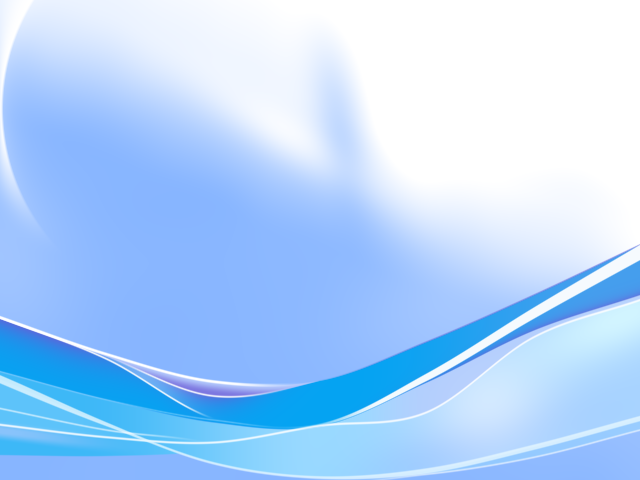
Reproduce this background procedurally as a WebGL 2 fragment shader.

```glsl
#version 300 es
precision highp float;
// Soft blue sky with a white crescent above flowing translucent ribbons.
// Ribbons are filled between smooth splines of height over x; the sky is
// a diagonal gradient shaped by rotated soft glows and faint cloud noise.
uniform vec2 u_resolution;
out vec4 fragColor;

const vec3 WHITE = vec3(1.0);
const vec3 SKY = vec3(0.53, 0.71, 1.0);
const vec3 AZURE = vec3(0.02, 0.64, 0.95);
const vec3 STEEL = vec3(0.27, 0.62, 0.93);
const vec3 AQUA = vec3(0.24, 0.72, 0.97);
const vec3 PALE = vec3(0.60, 0.85, 1.0);
const vec3 VIOLET = vec3(0.42, 0.36, 0.84);
const vec3 LAVENDER = vec3(0.70, 0.79, 0.99);

float hash(vec2 p) {
  vec3 q = fract(vec3(p.xyx) * 0.1031);
  q += dot(q, q.yzx + 33.33);
  return fract((q.x + q.y) * q.z);
}

float noise(vec2 p) {
  vec2 i = floor(p), f = fract(p);
  f = f * f * (3.0 - 2.0 * f);
  return mix(mix(hash(i), hash(i + vec2(1, 0)), f.x),
             mix(hash(i + vec2(0, 1)), hash(i + vec2(1, 1)), f.x), f.y);
}

// Catmull-Rom spline through seven evenly spaced heights, x in 0..1
float wave(float x, float k[7]) {
  float t = clamp(x, 0.0, 0.9999) * 6.0;
  int i = int(t);
  t -= float(i);
  float b = k[i], c = k[i + 1];
  float a = i > 0 ? k[max(i - 1, 0)] : 2.0 * b - c;
  float d = i < 5 ? k[min(i + 2, 6)] : 2.0 * c - b;
  return b + 0.5 * t * (c - a + t * (2.0 * a - 5.0 * b + 4.0 * c - d
         + t * (3.0 * (b - c) + d - a)));
}

// Elliptical soft glow, rotated by angle
float glow(vec2 p, vec2 center, vec2 size, float angle) {
  float s = sin(angle), c = cos(angle);
  vec2 q = mat2(c, -s, s, c) * (p - center) / size;
  return exp(-dot(q, q));
}

float below(float y, float h, float aa) { return smoothstep(-aa, aa, h - y); }

float between(float y, float top, float bottom, float aa) {
  return below(y, top, aa) * (1.0 - below(y, bottom, aa));
}

float stroke(float y, float h, float width, float aa) {
  return 1.0 - smoothstep(width - aa, width + aa, abs(y - h));
}

vec3 sky(vec2 p) {
  float cloud = noise(p * 4.0) * 0.6 + noise(p * 9.0) * 0.4 - 0.5;
  float rise = p.y - (0.88 - 0.40 * p.x) + 0.05 * cloud;
  float light = 0.82 * smoothstep(-0.13, 0.18, rise);
  light += 0.25 * smoothstep(0.35, 1.3, p.x) * smoothstep(-0.65, 0.1, rise);
  light += 0.22 * smoothstep(0.1, 0.5, rise);
  light += 0.30 * glow(p, vec2(0.62, 0.70), vec2(0.20, 0.05), -0.55);
  light -= 0.40 * glow(p, vec2(0.71, 0.74), vec2(0.05, 0.17), 0.18);
  light += 0.20 * glow(p, vec2(0.84, 0.73), vec2(0.07, 0.18), 0.25);
  light -= 0.18 * glow(p, vec2(1.20, 0.58), vec2(0.16, 0.16), 0.0);
  light += 0.20 * glow(p, vec2(0.0, 0.47), vec2(0.15, 0.22), 0.5);
  light += 0.12 * glow(p, vec2(0.95, 0.36), vec2(0.25, 0.13), 0.4);
  return mix(SKY, WHITE, clamp(light + 0.04 * cloud, 0.0, 1.0));
}

// Crescent: sharp inner rim, widening and brightening upward
float crescent(vec2 p, float aa) {
  float d = length(p - vec2(0.429, 0.774)) - 0.425;
  float width = 0.012 + 0.045 * smoothstep(0.78, 1.0, p.y)
              + 0.025 * smoothstep(0.75, 0.6, p.y);
  float tail = smoothstep(0.46, 0.74, p.y) * step(p.x, 0.3);
  float rim = smoothstep(-0.004 - aa, 0.003, d);
  return tail * max(rim * exp(-pow(max(d, 0.0) / width, 2.0)), 0.25 * exp(-abs(d) * 35.0));
}

void main() {
  vec2 uv = gl_FragCoord.xy / u_resolution;
  vec2 p = uv * vec2(4.0 / 3.0, 1.0);
  float x = uv.x, y = uv.y, aa = 1.0 / u_resolution.y;

  // Heights of the ribbon edges
  float crest = wave(x, float[7](0.339, 0.262, 0.205, 0.207, 0.288, 0.385, 0.490));
  float fold = min(crest, wave(x, float[7](0.336, 0.257, 0.175, 0.207, 0.288, 0.385, 0.490)));
  float dive = wave(x, float[7](0.338, 0.252, 0.128, 0.106, 0.106, 0.106, 0.106));
  float sash = wave(x, float[7](0.226, 0.167, 0.125, 0.115, 0.214, 0.347, 0.474));
  float hem = wave(x, float[7](0.226, 0.167, 0.120, 0.112, 0.203, 0.311, 0.385));
  float veil = wave(x, float[7](0.115, 0.089, 0.078, 0.113, 0.141, 0.297, 0.375));
  float sweep = wave(x, float[7](0.210, 0.116, 0.035, 0.005, 0.019, 0.068, 0.128));
  float echo = wave(x, float[7](0.149, 0.104, 0.075, 0.0, 0.012, 0.047, 0.104));
  float floorEdge = min(sweep, wave(x, float[7](0.052, 0.050, 0.061, 0.1, 0.1, 0.1, 0.128)));

  vec3 col = mix(sky(p), WHITE, crescent(p, aa));

  // Pale lower veil with its glows
  vec3 body = mix(mix(AQUA, PALE, smoothstep(0.12, 0.5, x)), vec3(0.66, 0.83, 1.0), smoothstep(0.5, 0.75, x));
  body = mix(body, SKY, 0.5 * glow(p, vec2(0.98, 0.07), vec2(0.22, 0.06), 0.3));
  body = mix(body, WHITE, 0.50 * glow(p, vec2(1.02, 0.15), vec2(0.14, 0.12), 0.5));
  body = mix(body, vec3(0.85, 0.98, 1.0), 0.85 * glow(p, vec2(1.30, 0.34), vec2(0.22, 0.07), 0.4));
  body = mix(body, LAVENDER, 0.65 * between(y, veil, veil - 0.025, 0.01) * smoothstep(0.25, 0.0, x));
  body = mix(body, PALE, 0.35 * between(y, sweep, veil, aa) * smoothstep(0.3, 0.1, x));
  col = mix(col, body, between(y, hem, floorEdge, aa));
  col = mix(col, LAVENDER, 0.75 * between(y, hem, veil, aa) * smoothstep(0.55, 0.68, x));
  col = mix(col, PALE, 0.5 * between(y, sweep, echo, aa) * smoothstep(0.5, 0.7, x));

  // Vivid upper ribbon, violet at its folds
  vec3 ribbon = mix(AZURE, STEEL, smoothstep(0.55, 0.95, x));
  ribbon = mix(ribbon, VIOLET, 0.85 * exp(-max(dive - y, 0.0) * 32.0) * smoothstep(0.26, 0.08, x));
  ribbon = mix(ribbon, VIOLET, 0.8 * exp(-max(fold - y, 0.0) * 45.0) * glow(uv, vec2(0.31, y), vec2(0.09, 1.0), 0.0));
  ribbon = mix(ribbon, VIOLET, 0.6 * exp(-abs(y - hem) * 110.0) * smoothstep(0.5, 0.75, x));
  ribbon = mix(ribbon, LAVENDER, 0.55 * between(y, fold, dive, aa) * glow(uv, vec2(0.22, y), vec2(0.07, 1.0), 0.0));
  col = mix(col, ribbon, between(y, fold, hem, aa));
  vec3 lining = mix(LAVENDER, VIOLET, smoothstep(0.0, 0.025, crest - y) * 0.75);
  col = mix(col, lining, between(y, crest, fold, aa));

  // Bright rims
  float left = smoothstep(0.48, 0.35, x), right = smoothstep(0.45, 0.7, x);
  col = mix(col, VIOLET, 0.45 * stroke(y, crest, 0.0015, aa) * right);
  col = mix(col, WHITE, stroke(y, crest, 0.0028, aa) * left);
  col = mix(col, WHITE, 0.9 * stroke(y, fold, 0.0018, aa) * left * smoothstep(0.15, 0.25, x));
  col = mix(col, WHITE, 0.9 * stroke(y, dive, 0.0020, aa) * smoothstep(0.34, 0.28, x));
  col = mix(col, WHITE, 0.95 * stroke(y, sash, 0.002 + 0.014 * right * x * x, aa) * smoothstep(0.42, 0.6, x));
  col = mix(col, PALE, 0.5 * stroke(y, sash, 0.0015, aa) * left);
  col = mix(col, WHITE, 0.85 * stroke(y, veil, 0.0022, aa));
  col = mix(col, vec3(0.9, 0.97, 1.0), 0.8 * stroke(y, sweep, 0.0025 + 0.006 * smoothstep(0.25, 0.0, x) + 0.003 * right, aa));
  col = mix(col, WHITE, 0.6 * stroke(y, echo, 0.0018, aa) * max(smoothstep(0.33, 0.2, x), right));
  fragColor = vec4(col, 1.0);
}
```
